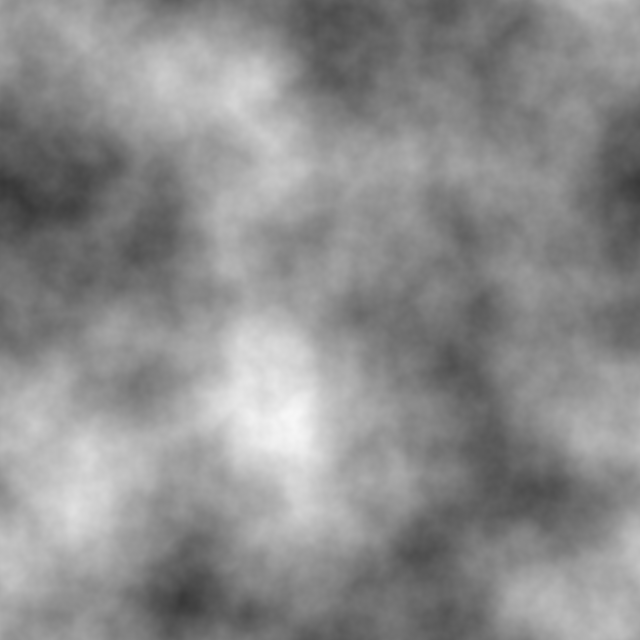
Reproduce this texture procedurally as a three.js fragment shader.

```glsl
// Soft grey clouds: fractal gradient noise that tiles over the canvas.
// Each octave doubles the frequency, halves the strength and is shifted,
// so that the zero points of the lattices never line up.
varying vec2 vUv;

const int   OCTAVES          = 6;
const float BASE_CELLS       = 3.0;   // cells across the canvas, first octave
const float LACUNARITY       = 2.0;
const float GAIN             = 0.5;
const float MEAN_GREY        = 0.552;
const float CONTRAST         = 0.5;
const float DIAGONAL_SPREAD  = 0.5;   // 0: only diagonal slopes, 1: any angle
const float SEED             = 7.0;
const vec2  OCTAVE_SHIFT     = vec2(0.37, 0.61);
const float QUARTER_TURN     = 1.5707963;

float hash(vec3 p) {
  p = fract(p * vec3(0.1031, 0.1030, 0.0973));
  p += dot(p, p.yzx + 33.33);
  return fract((p.x + p.y) * p.z);
}

// Unit gradient of a lattice corner, wrapped to the period;
// it leans to a diagonal, which balances upright and level features.
vec2 cornerGradient(vec2 corner, float period, float seed) {
  float turn = 4.0 * hash(vec3(mod(corner, period), seed));
  float lean = 0.5 + DIAGONAL_SPREAD * (fract(turn) - 0.5);
  float angle = QUARTER_TURN * (floor(turn) + lean);
  return vec2(cos(angle), sin(angle));
}

float gradientNoise(vec2 p, float period, float seed) {
  vec2 cell = floor(p);
  vec2 f = p - cell;
  vec2 blend = f * f * f * (f * (f * 6.0 - 15.0) + 10.0);
  vec2 right = vec2(1.0, 0.0);
  vec2 up = vec2(0.0, 1.0);
  float a = dot(cornerGradient(cell, period, seed), f);
  float b = dot(cornerGradient(cell + right, period, seed), f - right);
  float c = dot(cornerGradient(cell + up, period, seed), f - up);
  float d = dot(cornerGradient(cell + 1.0, period, seed), f - 1.0);
  return mix(mix(a, b, blend.x), mix(c, d, blend.x), blend.y);
}

// Sum of octaves, centred on zero.
float clouds(vec2 uv) {
  float sum = 0.0;
  float strength = 1.0;
  float cells = BASE_CELLS;
  for (int i = 0; i < OCTAVES; i++) {
    float octave = float(i);
    vec2 p = uv * cells + OCTAVE_SHIFT * (octave + 1.0);
    sum += strength * gradientNoise(p, cells, SEED + 17.0 * octave);
    cells *= LACUNARITY;
    strength *= GAIN;
  }
  return sum;
}

void main() {
  float grey = MEAN_GREY + CONTRAST * clouds(vUv);
  gl_FragColor = vec4(vec3(clamp(grey, 0.0, 1.0)), 1.0);
}
```
